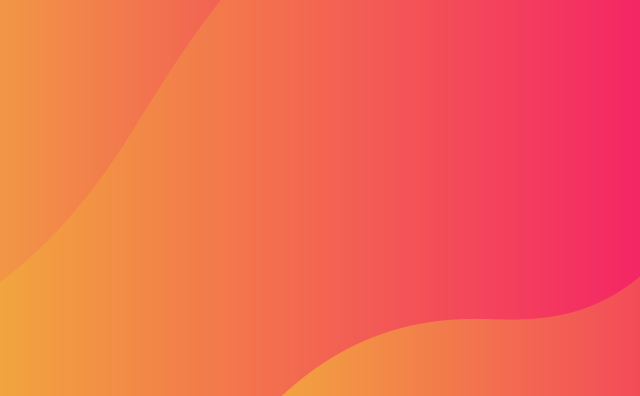
A WebGL 2 fragment shader for this background:

```glsl
#version 300 es
precision highp float;
// Warm orange-to-pink backdrop with two smooth waves in opposite corners.

uniform vec2 u_resolution;
out vec4 fragColor;

// Horizontal gradient of the backdrop
const vec3 AMBER = vec3(0.948, 0.645, 0.245);
const vec3 PINK = vec3(0.957, 0.148, 0.393);

// Gradient of the upper left wave
const vec3 UPPER_START = vec3(0.950, 0.590, 0.270);
const vec3 UPPER_END = vec3(0.948, 0.385, 0.325);

// Gradient of the lower right wave
const vec3 LOWER_START = vec3(0.948, 0.635, 0.250);
const vec3 LOWER_END = vec3(0.953, 0.295, 0.350);

// Wave knots: x, height, slope, in fractions of the canvas
const vec3 UPPER_A = vec3(0.0, 0.287, 1.215);
const vec3 UPPER_B = vec3(0.2083, 0.673, 2.625);
const vec3 UPPER_C = vec3(0.345, 1.0, 2.025);
const vec3 LOWER_A = vec3(0.440, 0.0, 1.49);
const vec3 LOWER_B = vec3(0.768, 0.194, -0.065);
const vec3 LOWER_C = vec3(1.0, 0.3017, 1.33);

// Cubic Hermite segment, continued as a straight line beyond its knots
float hermite(float x, vec3 a, vec3 b) {
    float span = b.x - a.x;
    float t = clamp((x - a.x) / span, 0.0, 1.0);
    float rise = t * t * (3.0 - 2.0 * t);
    float tangents = a.z * t * (1.0 - t) * (1.0 - t) + b.z * t * t * (t - 1.0);
    float beyond = min(x - a.x, 0.0) * a.z + max(x - b.x, 0.0) * b.z;
    return mix(a.y, b.y, rise) + span * tangents + beyond;
}

// Height of a wave through three knots
float waveHeight(float x, vec3 a, vec3 b, vec3 c) {
    return x < b.x ? hermite(x, a, b) : hermite(x, b, c);
}

// Antialiased coverage of the side where d is positive
float coverage(float d) {
    return clamp(0.5 + d / length(vec2(dFdx(d), dFdy(d))), 0.0, 1.0);
}

// Horizontal blend between two positions
vec3 ramp(float x, float x0, float x1, vec3 start, vec3 end) {
    return mix(start, end, clamp((x - x0) / (x1 - x0), 0.0, 1.0));
}

void main() {
    vec2 uv = gl_FragCoord.xy / u_resolution;

    // Backdrop
    vec3 color = mix(AMBER, PINK, uv.x);

    // Upper left wave
    float upper = uv.y - waveHeight(uv.x, UPPER_A, UPPER_B, UPPER_C);
    vec3 upperColor = ramp(uv.x, UPPER_A.x, UPPER_C.x, UPPER_START, UPPER_END);
    color = mix(color, upperColor, coverage(upper));

    // Lower right wave
    float lower = waveHeight(uv.x, LOWER_A, LOWER_B, LOWER_C) - uv.y;
    vec3 lowerColor = ramp(uv.x, LOWER_A.x, LOWER_C.x, LOWER_START, LOWER_END);
    color = mix(color, lowerColor, coverage(lower));

    fragColor = vec4(color, 1.0);
}
```
